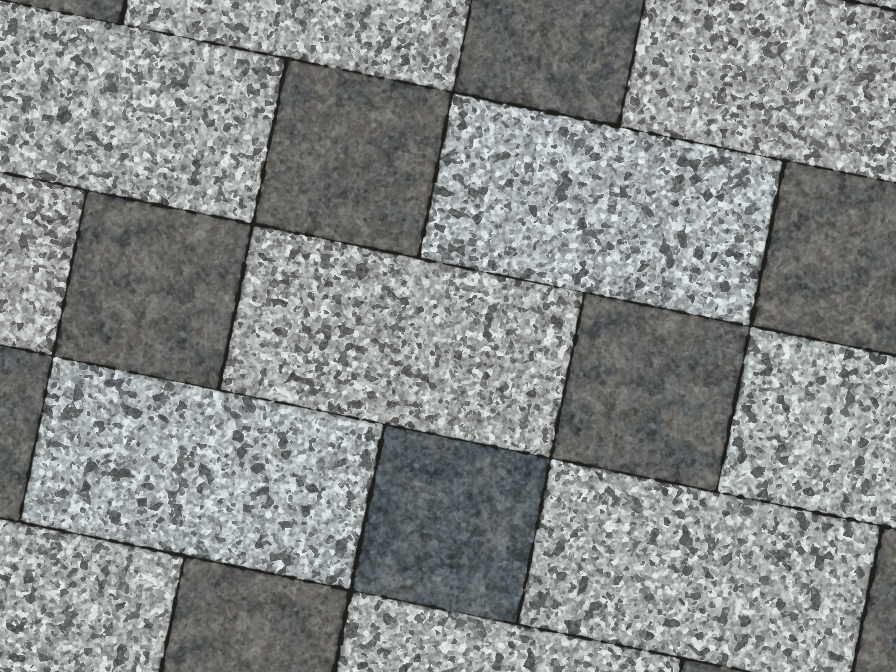
Give the GLSL for this texture, as a WebGL 1 fragment shader.

```glsl
precision highp float;
uniform vec2 u_resolution;

const float TILT = 0.202;      // rotation of the courses, radians
const float STONE = 0.252;     // side of a square stone, canvas heights
const vec2 ANCHOR = vec2(0.427, 0.087);
const vec3 JOINT = vec3(0.12, 0.12, 0.11);

float hash(vec2 p) {
  return fract(sin(dot(p, vec2(127.1, 311.7))) * 4375.85);
}

vec2 hash2(vec2 p) {
  return vec2(hash(p), hash(p + 19.7));
}

// Cellular noise: each grain has its own tone, with softened borders
float grains(vec2 p, float sharpness) {
  vec2 cell = floor(p);
  vec2 f = fract(p);
  float total = 0.0;
  float weights = 0.0;
  for (int j = -1; j <= 1; j++) {
    for (int i = -1; i <= 1; i++) {
      vec2 o = vec2(float(i), float(j));
      vec2 r = o + hash2(cell + o) - f;
      float w = exp(-sharpness * dot(r, r));
      total += w * hash(cell + o + 47.3);
      weights += w;
    }
  }
  return total / max(weights, 1e-6);
}

// Layered sines bend straight shapes into irregular ones
vec2 warp(vec2 p) {
  return sin(p.yx * 1.7 + 0.8) + 0.5 * sin(p.yx * 3.9 + p * 1.3);
}

float roundedBox(vec2 p, vec2 halfSize, float radius) {
  vec2 d = abs(p) - halfSize + radius;
  return length(max(d, 0.0)) + min(max(d.x, d.y), 0.0) - radius;
}

// Pale speckled granite
vec3 paleGranite(vec2 p, float variation) {
  vec2 bent = p + 0.003 * warp(p * 33.0);
  float fine = grains(bent * 33.0, 16.0);
  float tiny = grains(p * 58.0 + 7.0, 14.0);
  float coarse = grains(bent * mix(19.0, 25.0, variation) + 31.0, 12.0);
  float small = grains(bent * 37.0 + 71.0, 12.0);

  float tone = mix(0.43, 0.96, 0.55 * fine + 0.45 * tiny);
  tone += 0.04 * (0.5 - variation);
  float rough = 0.22 * (tiny - 0.5);
  float mica = smoothstep(0.74, 0.88, coarse + rough);
  mica = max(mica, 0.9 * smoothstep(0.80, 0.92, small + rough));
  float fleck = smoothstep(0.80, 0.92, fine);
  tone = mix(tone, 0.92, 0.6 * fleck);
  tone = mix(tone, 0.24 + 0.18 * tiny, 0.93 * mica);
  vec3 tint = mix(vec3(0.965, 1.005, 1.01), vec3(0.985, 1.0, 0.985), variation);
  return tone * tint;
}

// Dark mottled stone, from warm grey to slate blue
vec3 darkStone(vec2 p, float blueness) {
  vec2 bent = p + 0.02 * warp(p * 9.0);
  float blotch = grains(bent * 8.0, 6.0);
  float mottle = grains(bent * 19.0 + 13.0, 8.0);
  float grit = grains(p * 38.0, 10.0);
  float dust = grains(p * 61.0 + 5.0, 10.0);

  float tone = 0.39 + 0.08 * (blotch - 0.5) + 0.13 * (mottle - 0.5);
  tone += 0.12 * (grit - 0.5) + 0.10 * (dust - 0.5) - 0.03 * blueness;
  vec3 warm = vec3(1.02, 1.01, 0.97);
  vec3 slate = vec3(0.89, 1.0, 1.06);
  float blueShare = clamp(0.75 * blueness + 0.8 * (0.6 - blotch), 0.0, 1.0);
  vec3 color = tone * mix(warm, slate, blueShare);

  // Pale veins show most on the blue stones
  float wave = sin(dot(bent, vec2(9.0, 13.0)) + 2.0 * sin(bent.x * 11.0));
  float vein = 1.0 - smoothstep(0.0, 0.16, abs(wave));
  color += vec3(0.07, 0.065, 0.04) * vein * grit * (0.2 + blueness);
  float rust = smoothstep(0.72, 0.92, mottle) * (1.0 - blueness);
  return mix(color, vec3(0.30, 0.28, 0.255), 0.5 * rust);
}

void main() {
  // Tilted stone units, with y running down the canvas
  vec2 p = gl_FragCoord.xy / u_resolution.y;
  p = (vec2(p.x, 1.0 - p.y) - ANCHOR) / STONE;
  vec2 along = vec2(cos(TILT), sin(TILT));
  vec2 q = vec2(dot(p, along), dot(p, vec2(-along.y, along.x)));
  float pixel = 1.0 / (u_resolution.y * STONE);

  // Each course shifts by one square; a square and a double slab repeat
  float row = floor(q.y);
  float x = q.x + row;
  float column = floor(x / 3.0);
  vec2 local = vec2(x - 3.0 * column, q.y - row);
  float isPale = step(1.0, local.x);
  vec2 id = vec2(column * 2.0 + isPale, row);
  vec2 halfSize = vec2(0.5 + 0.5 * isPale, 0.5);
  vec2 center = vec2(0.5 + 1.5 * isPale, 0.5);

  // Uneven joints and worn edges
  vec2 jitter = 0.007 * (hash2(id + 3.0) - 0.5);
  float wear = grains(q * 24.0, 8.0);
  float chip = 0.014 * (wear - 0.5);
  vec2 slab = halfSize - vec2(0.010, 0.006);
  float edge = roundedBox(local - center - jitter, slab, 0.015) + chip;
  float cover = 1.0 - smoothstep(-pixel, pixel, edge);

  vec2 grainPos = local + 5.0 * hash2(id);
  float blueness = pow(fract(column * 0.37 + row * 0.31), 4.0);
  vec3 color = isPale > 0.5 ? paleGranite(grainPos, hash(id + 8.0))
                            : darkStone(grainPos, blueness);
  color *= 1.0 - 0.25 * wear * smoothstep(-0.03, 0.0, edge);
  gl_FragColor = vec4(mix(JOINT, color, cover), 1.0);
}
```
